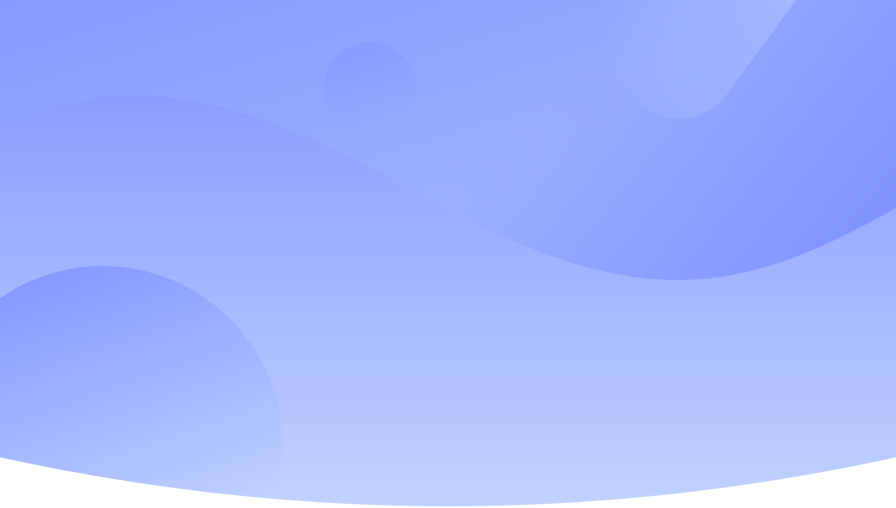
Reproduce this background procedurally as a Shadertoy shader.

```glsl
// Soft periwinkle backdrop: a cosine wave splits two gradient fields, with
// two fading discs and a rounded wedge on top, cut off by a shallow white arc.
// Lengths are fractions of the canvas width, with y measured down from the top.

// Anti-aliased coverage of a signed distance (negative inside)
float cover(float dist) {
    float pixel = 1.0 / iResolution.x;
    return 1.0 - smoothstep(-0.75 * pixel, 0.75 * pixel, dist);
}

float smoothMin(float a, float b, float k) {
    float h = max(k - abs(a - b), 0.0) / k;
    return min(a, b) - 0.25 * k * h * h;
}

// Wedge opening upward from an apex at the origin, rounded by radius
float roundedWedge(vec2 q, float radius) {
    q.x = abs(q.x);
    vec2 edge = vec2(0.592, -0.806);
    float side = dot(q, vec2(0.806, 0.592));
    float dist = side < 0.0 ? side : length(q - edge * max(dot(q, edge), 0.0));
    return dist - radius;
}

// Height of the wave, a little steeper beyond its crest and trough
float waveHeight(float x) {
    const float PI = 3.14159;
    float phase = (x - 0.15) / 0.608 * PI;
    phase += 0.08 * (phase - clamp(phase, 0.0, PI));
    return 0.2096 - 0.1029 * cos(phase);
}

void mainImage(out vec4 fragColor, in vec2 fragCoord) {
    vec2 p = vec2(fragCoord.x, iResolution.y - fragCoord.y) / iResolution.x;

    // Lower field: vertical gradient
    float tone = 0.505 + 0.442 * p.y;
    vec3 color = vec3(tone, tone + 0.06 + 0.018 * p.y, 1.0);

    // Upper field: brightens toward the middle, deepens to the right
    float leftTone = 0.535 + 0.215 * (0.3 * (p.x - 0.13) + p.y);
    float rightTone = 0.637 - 0.219 * (p.x - 0.56 + 0.8 * p.y);
    tone = smoothMin(leftTone, rightTone, 0.02);
    vec3 upper = vec3(tone, tone + 0.077, 1.0);
    color = mix(color, upper, cover(p.y - waveHeight(p.x)));

    // Pale wedge, fading out to the left
    float wedge = cover(roundedWedge(p - vec2(0.758, 0.0677), 0.0651));
    float wedgeFade = 0.4 * clamp((p.x - 0.67) / 0.215, 0.0, 1.0);
    color = mix(color, vec3(0.75, 0.82, 1.0), wedge * wedgeFade);

    // Small disc, fading out downward
    vec2 q = p - vec2(0.4128, 0.099);
    float discFade = 0.8 * clamp((0.036 - q.y - 0.3 * q.x) / 0.088, 0.0, 1.0);
    color = mix(color, vec3(0.53, 0.605, 1.0), cover(length(q) - 0.052) * discFade);

    // Large disc with a slanted gradient
    tone = 0.314 + 0.653 * (0.35 * p.x + p.y);
    vec3 disc = vec3(tone, tone + 0.073, 1.0);
    color = mix(color, disc, cover(length(p - vec2(0.1146, 0.4974)) - 0.2005));

    // White area under the bottom arc
    float across = 2.0 * p.x - 1.0;
    float arc = 0.565 - 0.0547 * across * across;
    color = mix(color, vec3(1.0), cover(arc - p.y));

    fragColor = vec4(color, 1.0);
}
```
